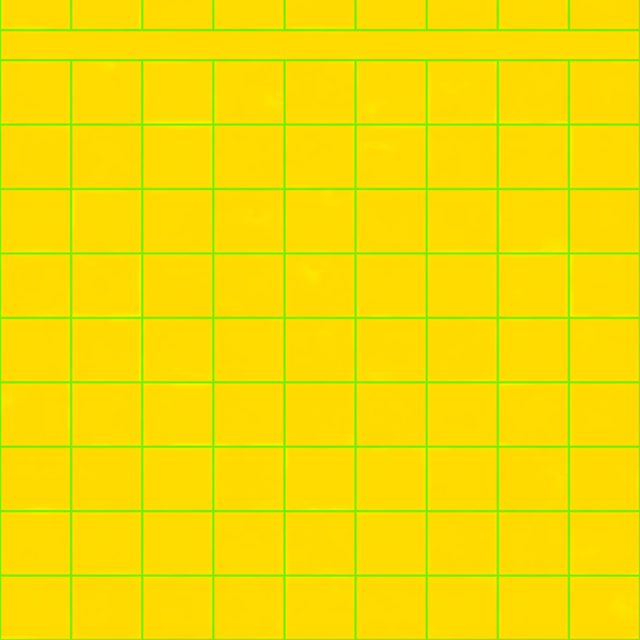
Give the GLSL for this pattern, as a WebGL 1 fragment shader.

```glsl
precision highp float;

uniform vec2 u_resolution;

#define COLUMNS 9.0
#define ROWS 9.0
#define BAND_BOTTOM 0.906
#define BAND_TOP 0.953
#define LINE_REACH 0.0034
#define GLOW_REACH 0.0042
#define GLOW 0.9
#define SMUDGE 0.55
#define MOTTLE 0.012
#define TILE_COLOR vec3(1.0, 0.858, 0.0)
#define GLOW_COLOR vec3(0.99, 0.955, 0.0)
#define LINE_COLOR vec3(0.43, 0.92, 0.0)

float hash(vec2 p) {
  return fract(sin(dot(p, vec2(127.1, 311.7))) * 43758.5453);
}

float noise(vec2 p) {
  vec2 i = floor(p);
  vec2 f = fract(p);
  f = f * f * (3.0 - 2.0 * f);
  return mix(mix(hash(i), hash(i + vec2(1.0, 0.0)), f.x),
             mix(hash(i + vec2(0.0, 1.0)), hash(i + vec2(1.0, 1.0)), f.x), f.y);
}

float fbm(vec2 p) {
  float sum = 0.0;
  float amplitude = 0.5;
  for (int i = 0; i < 4; i++) {
    sum += amplitude * noise(p);
    p = p * 2.03 + 7.3;
    amplitude *= 0.5;
  }
  return sum;
}

// Finds the tile around uv: its index, size and the position inside it.
void findTile(vec2 uv, out vec2 id, out vec2 size, out vec2 local) {
  size = vec2(1.0 / COLUMNS, BAND_BOTTOM / ROWS);
  vec2 start = vec2(0.0);
  if (uv.y > BAND_TOP) {
    start.y = BAND_TOP;
  } else if (uv.y > BAND_BOTTOM) {
    start.y = BAND_BOTTOM;
    size = vec2(1.0, BAND_TOP - BAND_BOTTOM);
  }
  vec2 cell = floor((uv - start) / size);
  local = uv - start - cell * size;
  id = cell + vec2(0.0, start.y * 40.0);
}

// Pale rim whose strength differs on each side and fades along it.
float rimGlow(vec2 uv, vec2 id, vec2 size, vec2 local) {
  float glow = 0.0;
  for (int i = 0; i < 4; i++) {
    float side = float(i);
    bool upright = i < 2;
    float near = upright ? local.x : local.y;
    float far = upright ? size.x - local.x : size.y - local.y;
    float d = mod(side, 2.0) < 0.5 ? near : far;
    float along = upright ? uv.y : uv.x;
    float strength = 0.3 + 0.9 * pow(hash(id + side * 17.3), 3.0);
    float patches = noise(vec2(along * 32.0, side * 9.1 + hash(id) * 50.0));
    float reach = GLOW_REACH * (0.55 + 0.7 * patches);
    glow += strength * (0.45 + patches) * exp(-d * d / (reach * reach));
  }
  return glow;
}

// Faint scuff, in a few tiles only, often close to the rim.
float smudge(vec2 uv, vec2 id, vec2 size, vec2 local) {
  vec2 center = size * vec2(hash(id + 3.7), hash(id + 8.2));
  vec2 offset = (local - center) / vec2(0.025, 0.016);
  float strength = smoothstep(0.45, 1.0, hash(id + 21.4));
  float wisps = smoothstep(0.3, 0.75, fbm(uv * vec2(55.0, 75.0)));
  return strength * wisps * exp(-dot(offset, offset));
}

void main() {
  vec2 uv = gl_FragCoord.xy / u_resolution;
  vec2 id, size, local;
  findTile(uv, id, size, local);

  // Tile surface
  vec3 color = TILE_COLOR;
  color.g += MOTTLE * (fbm(uv * 38.0) - 0.47) + 0.006 * (hash(id + 5.1) - 0.5);
  float wear = GLOW * rimGlow(uv, id, size, local)
             + SMUDGE * smudge(uv, id, size, local);
  color = mix(color, GLOW_COLOR, clamp(wear, 0.0, 1.0));

  // Joint lines, soft across their width
  vec2 toRim = min(local, size - local);
  float d = min(toRim.x, toRim.y);
  float reach = max(LINE_REACH, 1.5 / min(u_resolution.x, u_resolution.y));
  float line = 1.0 - smoothstep(0.0, reach, d);
  line *= 0.94 + 0.12 * noise(uv * 60.0);
  color = mix(color, LINE_COLOR, clamp(line, 0.0, 1.0));

  gl_FragColor = vec4(color, 1.0);
}
```
